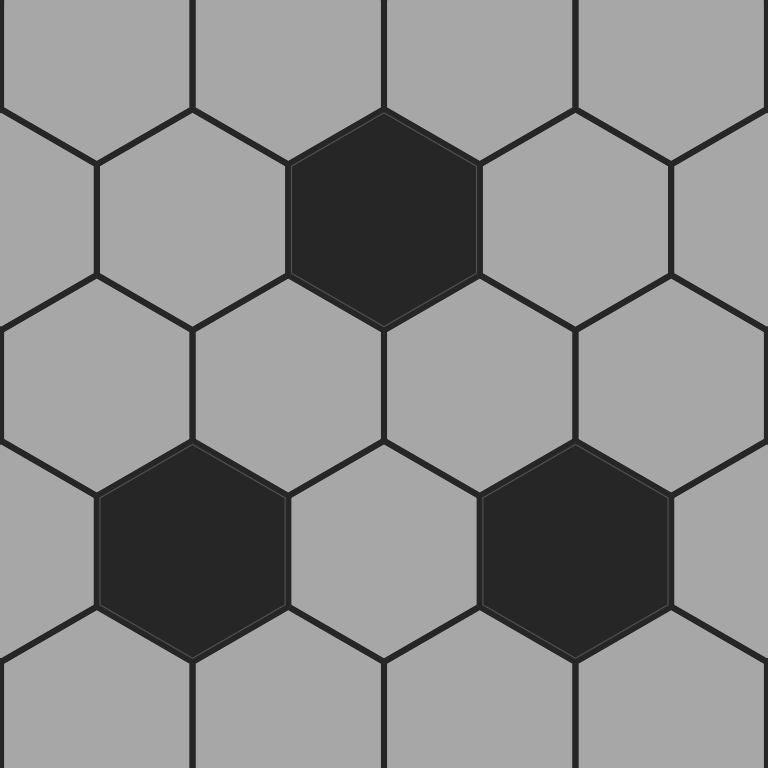
This pattern is drawn by a WebGL 1 fragment shader. Its source:

```glsl
precision highp float;
// Regular pointy-top hexagon tiles in grey with dark joints, and a triangle of
// three dark tiles, each with a faint hairline along its joint. The nearest of
// two interleaved rectangular lattices gives the tile; its edge distance the lines.

uniform vec2 u_resolution;

// Centre of the nearest tile in lattice steps: x in tiles, y in pairs of rows.
vec2 nearestTile(vec2 p, vec2 period) {
  vec2 g = p / period;
  vec2 evenRow = floor(g + vec2(0.0, 0.5)) + vec2(0.5, 0.0);
  vec2 oddRow = floor(g + vec2(0.5, 0.0)) + vec2(0.0, 0.5);
  vec2 toEven = p - evenRow * period;
  vec2 toOdd = p - oddRow * period;
  return dot(toEven, toEven) < dot(toOdd, toOdd) ? evenRow : oddRow;
}

// Distance from a point inside a hexagon of unit width to its border.
float hexEdge(vec2 p) {
  p = abs(p);
  return 0.5 - max(p.x, dot(p, vec2(0.5, 0.8660254)));
}

void main() {
  float side = min(u_resolution.x, u_resolution.y);
  float pixel = 1.0 / side;
  vec2 uv = (gl_FragCoord.xy - 0.5 * u_resolution) / side;

  // Tile grid, slightly below the canvas centre
  float tileWidth = 0.2493;
  vec2 period = vec2(1.0, 1.7320508);
  vec2 p = (uv + vec2(0.0, 0.002)) / tileWidth;
  vec2 tile = nearestTile(p, period);
  float edge = hexEdge(p - tile * period) * tileWidth;

  // One dark tile in the row above the middle, two in the row below
  float row = 2.0 * tile.y;
  bool besideMiddle = abs(abs(row) - 1.0) < 0.25;
  bool isDark = besideMiddle && abs(abs(tile.x) - 0.5 * (1.0 - row)) < 0.25;

  // Joints, tile faces and hairlines
  float jointHalf = 0.0041;
  float face = smoothstep(-0.5 * pixel, 0.5 * pixel, edge - jointHalf);
  float hairline = max(0.0, 1.0 - abs(edge - jointHalf) / max(pixel, 0.0013));
  float grey = isDark ? 0.15 + 0.19 * hairline : mix(0.15, 0.655, face);

  gl_FragColor = vec4(vec3(grey), 1.0);
}
```
